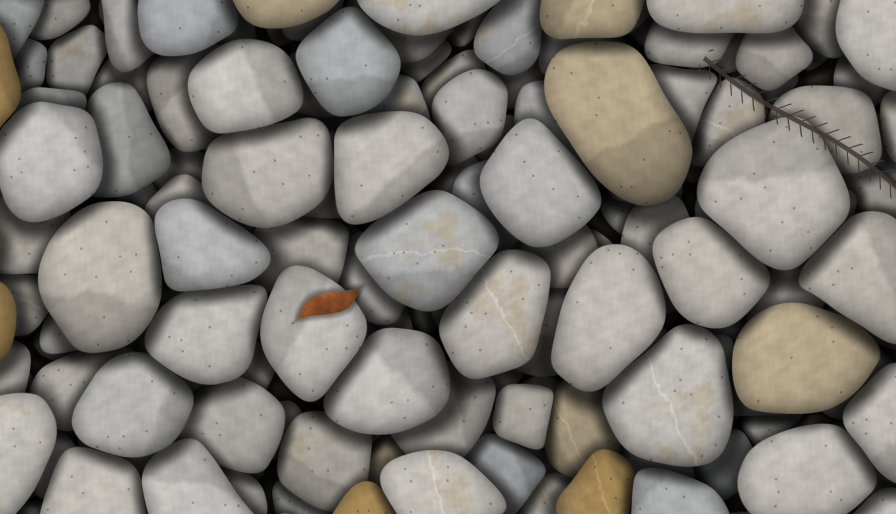
Give the GLSL for this texture, as a Shadertoy shader.

```glsl
// Draws a bed of pale, rounded grey beach pebbles with dark gaps, a dry leaf and a twig.

const vec3 GROUND    = vec3(0.17, 0.155, 0.13);
const vec3 PALE_GREY = vec3(0.765, 0.755, 0.74);
const vec3 WARM_GREY = vec3(0.725, 0.70, 0.665);
const vec3 BLUE_GREY = vec3(0.655, 0.66, 0.665);
const vec3 TAN       = vec3(0.70, 0.64, 0.53);
const vec3 OCHRE     = vec3(0.63, 0.52, 0.33);
const vec3 LEAF      = vec3(0.50, 0.29, 0.16);
const vec3 TWIG      = vec3(0.25, 0.21, 0.19);
const vec2 LIGHT     = vec2(-0.35, 0.94);
const int   LAYERS      = 3;
const float TOP_CELL    = 0.225;  // spacing of the upper stones
const float LAYER_RATIO = 0.75;   // each lower layer is this much smaller
const float JITTER      = 0.72;
const float RADIUS      = 0.74;   // longest half axis, in cells
const float SIZE_SPREAD = 0.20;   // how far large stones push small ones
const float CORNER      = 0.17;   // rounding where a stone meets another
const float SHADOW_SIZE = 0.15;
const float SHADOW_DARK = 0.36;

vec3 hash3(vec2 p) {
    vec3 q = fract(p.xyx * vec3(0.1031, 0.1030, 0.0973));
    q += dot(q, q.yxz + 33.33);
    return fract((q.xxy + q.yzz) * q.zyx);
}

mat2 turn(float a) { return mat2(cos(a), -sin(a), sin(a), cos(a)); }

float smoothMax(float a, float b, float k) {
    float h = max(k - abs(a - b), 0.0) / k;
    return max(a, b) + h * h * k * 0.25;
}

// Layered, turned sines: roughly -1 to 1
float waves(vec2 p) {
    float sum = 0.0, amp = 0.45;
    for (int i = 0; i < 6; i++) {
        sum += amp * sin(p.x + 1.4 * sin(p.y + float(i)));
        p = turn(1.1) * p * 1.8 + 2.3;
        amp *= 0.68;
    }
    return sum;
}

vec2 stoneCentre(vec2 cell) { return cell + 0.5 + JITTER * (hash3(cell).xy - 0.5); }

// Signed distance to one stone: a blunt ellipse cut by its neighbours
float stoneDistance(vec2 v, vec2 cell, vec2 centre) {
    vec3 h = hash3(cell + 71.0);
    vec2 axes = RADIUS * vec2(1.0, mix(0.60, 0.92, h.y));
    vec2 q = pow(abs(turn(h.x * 3.1416) * v / axes), vec2(2.4));
    float d = (pow(q.x + q.y + 1e-5, 1.0 / 2.4) - 1.0) * axes.y;
    float size = hash3(cell).z;
    for (int j = -1; j <= 1; j++)
    for (int i = -1; i <= 1; i++) {
        if (i == 0 && j == 0) continue;
        vec2 other = cell + vec2(i, j);
        vec2 w = stoneCentre(other) - centre;
        float gap = length(w);
        float share = 0.5 + SIZE_SPREAD * (size - hash3(other).z);
        d = smoothMax(d, dot(v, w) / gap - gap * share, CORNER);
    }
    return d + 0.012 * sin(7.0 * v.x + 9.0 * h.z) * sin(8.0 * v.y + 9.0 * h.x);
}

// Mineral colour, stains, facets, veins and pits
vec3 stoneColour(vec2 p, vec2 rel, vec2 cell) {
    vec3 h = hash3(cell + 19.0), g = hash3(cell + 47.0);
    vec3 col = mix(PALE_GREY, WARM_GREY, h.y);
    if (h.x < 0.20) col = mix(BLUE_GREY, PALE_GREY, h.y * 0.5);
    if (h.x > 0.88) col = TAN;
    if (h.x > 0.95) col = OCHRE;
    float mottle = waves(p * 22.0 + h.xy * 40.0);
    float grain = waves(p * 95.0 + h.yz * 60.0);
    col = mix(col, TAN * 0.95, 0.55 * step(0.7, g.x) * smoothstep(0.1, 0.9, mottle));
    float across = dot(rel, turn(g.y * 6.2832) * vec2(1.0, 0.0)) + 0.07 * mottle - 0.25;
    col *= 1.0 - 0.13 * step(0.45, g.z) * smoothstep(-0.05, 0.05, across);
    col += 0.07 * step(0.75, g.x) * (1.0 - smoothstep(0.0, 0.03, abs(across + 0.2)));
    vec2 pitCell = floor(p * 38.0);
    vec3 pit = hash3(pitCell + 5.0);
    float pitDist = length(fract(p * 38.0) - 0.25 - 0.5 * pit.xy);
    col *= 1.0 - 0.25 * step(0.86, pit.z) * (1.0 - smoothstep(0.04, 0.14, pitDist));
    return col * (1.0 + 0.035 * mottle + 0.045 * grain);
}

// Paints one layer of stones, with their shadows, over what lies below
vec3 paintLayer(vec3 col, vec2 p, float level) {
    float size = TOP_CELL * pow(LAYER_RATIO, level);
    mat2 tilt = turn(0.45 + 0.9 * level);
    vec2 q = tilt * p / size + 31.0 + 40.0 * level;
    vec2 light = tilt * LIGHT;
    float edge = 0.8 / (iResolution.y * size);
    for (int j = -1; j <= 1; j++)
    for (int i = -1; i <= 1; i++) {
        vec2 cell = floor(q) + vec2(i, j);
        vec2 centre = stoneCentre(cell), v = q - centre;
        bool missing = level < 1.5 && hash3(cell + 83.0).x < 0.13;
        if (missing || dot(v, v) > 1.1) continue;
        float d = stoneDistance(v, cell, centre);
        vec2 rel = v / RADIUS;
        float facing = dot(rel, light);
        col *= mix(SHADOW_DARK, 1.0, smoothstep(0.0, SHADOW_SIZE, d + 0.05 * facing));
        if (d > edge) continue;
        float rim = 1.0 - clamp(-d / 0.27, 0.0, 1.0);
        float shade = 1.0 - 0.34 * rim * rim * rim + 0.20 * facing * (0.3 + 0.7 * rim);
        vec3 stone = stoneColour(p, rel, cell) * min(shade, 1.03) * (1.0 - 0.12 * level);
        col = mix(col, stone, 1.0 - smoothstep(-edge, edge, d));
    }
    return col;
}

// Dry leaf and needled twig lying on top
vec3 paintDebris(vec3 col, vec2 p) {
    float edge = 0.8 / iResolution.y;
    vec2 a = turn(0.5) * (p - vec2(0.64, 0.41));
    float leaf = abs(a.y + 0.008 * sin(a.x * 40.0)) - 0.022 + 5.0 * a.x * a.x;
    vec3 leafCol = LEAF * (1.0 + 0.2 * waves(p * 60.0) + 9.0 * a.y);
    col *= mix(0.6, 1.0, smoothstep(0.0, 0.015, leaf));
    col = mix(col, leafCol, 1.0 - smoothstep(-edge, edge, leaf));
    vec2 b = turn(-0.59) * (p - vec2(1.37, 0.887));
    b.y += 0.008 * sin(b.x * 14.0);
    float stem = abs(b.y) - 0.0045;
    float slant = b.x - 0.8 * abs(b.y);
    float needle = max(abs(fract(slant * 38.0) - 0.5) / 38.0 - 0.0016, abs(b.y) - 0.024);
    float twig = max(min(stem, needle), -b.x);
    return mix(col, TWIG, 0.85 * (1.0 - smoothstep(-edge, edge, twig)));
}

void mainImage(out vec4 fragColor, in vec2 fragCoord) {
    vec2 p = fragCoord / iResolution.y;
    vec2 bent = p + 0.012 * sin(p.yx * 9.0 + vec2(0.0, 2.0));
    vec3 col = GROUND * (1.0 + 0.3 * waves(p * 50.0));
    for (int i = LAYERS - 1; i >= 0; i--) col = paintLayer(col, bent, float(i));
    fragColor = vec4(clamp(paintDebris(col, p), 0.0, 1.0), 1.0);
}
```
